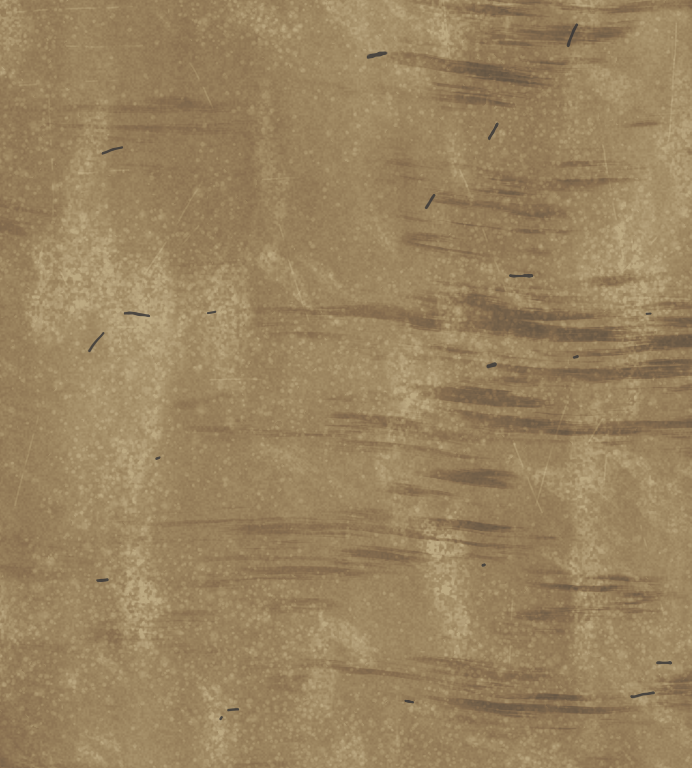
This texture is drawn by a Shadertoy shader. Its source:

```glsl
// Worn, tan painted board with pale scuffs, dark brushed streaks, flecks and scratches.

float hash(vec2 p) {
    vec3 q = fract(p.xyx * 0.1031);
    q += dot(q, q.yzx + 33.33);
    return fract((q.x + q.y) * q.z);
}

float noise(vec2 p) {
    vec2 cell = floor(p), f = fract(p);
    f *= f * (3.0 - 2.0 * f);
    float low = mix(hash(cell), hash(cell + vec2(1, 0)), f.x);
    float high = mix(hash(cell + vec2(0, 1)), hash(cell + 1.0), f.x);
    return mix(low, high, f.y);
}

float fbm(vec2 p) {
    float sum = 0.0, weight = 0.5;
    for (int i = 0; i < 5; i++) {
        sum += weight * noise(p);
        p = mat2(1.98, 0.16, -0.16, 1.98) * p + 17.3;
        weight *= 0.52;
    }
    return sum;
}

// Cellular dots of random size; share is the part of the cells that holds one.
float flecks(vec2 p, float share) {
    vec2 cell = floor(p);
    float cover = 0.0;
    for (int y = -1; y <= 1; y++)
        for (int x = -1; x <= 1; x++) {
            vec2 id = cell + vec2(x, y);
            vec2 center = id + vec2(hash(id + 3.1), hash(id + 57.7));
            float radius = 0.2 + 0.4 * hash(id + 91.3);
            float dotCover = 1.0 - smoothstep(radius * 0.4, radius + 0.2, length(p - center));
            cover = max(cover, dotCover * step(hash(id + 131.9), share));
        }
    return cover;
}

float segment(vec2 p, vec2 center, float angle, float halfLength) {
    vec2 dir = vec2(cos(angle), sin(angle));
    p -= center;
    return length(p - dir * clamp(dot(p, dir), -halfLength, halfLength));
}

vec3 paint(float tone) {
    vec3 color = mix(vec3(0.53, 0.43, 0.31), vec3(0.70, 0.62, 0.47), clamp(tone, 0.0, 1.25));
    color.b -= 0.05 * max(tone * (1.0 - tone), 0.0);
    return mix(color, vec3(0.23, 0.22, 0.21), clamp(-0.55 * tone, 0.0, 0.8));
}

void mainImage(out vec4 fragColor, in vec2 fragCoord) {
    vec2 p = fragCoord / iResolution.y;
    float pixel = 1.0 / iResolution.y;
    vec2 bend = vec2(fbm(p * 7.0), fbm(p * 7.0 + 40.0)) - 0.5;
    vec2 warped = p + 0.05 * bend;

    // Broad vertical bands and cloudy stains
    float tone = 0.38 + 0.10 * cos(18.2 * (p.x - 0.495 + 0.03 * bend.x));
    tone += 0.025 * sin(p.x * 67.0 + 1.0) + 0.02 * sin(p.x * 151.0);
    tone -= 0.16 * (1.0 - smoothstep(0.0, 0.12, p.x));
    tone += 0.75 * (fbm(warped * vec2(6.0, 4.0)) - 0.5);

    // Pale scuffs: steep drags and slanted rubs, broken up by grit
    float grit = smoothstep(0.3, 0.7, noise(p * 300.0) * 0.6 + noise(p * 130.0 + 8.0) * 0.4);
    float drag = smoothstep(0.5, 0.74, fbm(warped * vec2(17.0, 5.0) + 9.0));
    vec2 slant = mat2(0.82, 0.57, -0.57, 0.82) * warped;
    float rub = smoothstep(0.52, 0.72, fbm(slant * vec2(11.0, 38.0) + 70.0));
    rub *= smoothstep(0.46, 0.62, fbm(p * 5.0 + 31.0));
    float brushed = 0.55 + 0.9 * fbm(warped * vec2(95.0, 9.0));
    tone += drag * brushed * (0.14 + 0.42 * grit) + rub * (0.12 + 0.32 * grit);

    // Dark horizontal fibres, gathered in patches and denser to the right
    float rise = p.y + 0.05 * p.x + 0.008 * sin(p.x * 11.0) + 0.012 * bend.y;
    float fibre = smoothstep(0.42, 0.68, fbm(vec2(p.x * 8.0, rise * 125.0)));
    float patches = smoothstep(0.47, 0.72, fbm(vec2(p.x * 5.0, rise * 15.0) + 20.0));
    tone -= patches * (0.13 + 0.85 * fibre) * mix(0.35, 1.15, smoothstep(0.15, 0.85, p.x));

    // Fine grain and scattered flecks
    tone += 0.28 * (noise(p * 410.0) - 0.5) + 0.16 * (noise(p * 210.0 + 5.0) - 0.5);
    float dust = smoothstep(0.4, 0.68, fbm(p * 6.0 + 55.0));
    tone += 0.34 * flecks(p * 170.0, 0.04 + 0.3 * dust);
    tone += 0.30 * flecks(p * 85.0 + 11.0, 0.01 + 0.06 * dust);

    // Hairline pale scratches, some level and most steep
    for (int i = 0; i < 30; i++) {
        float id = float(i);
        vec2 center = vec2(0.9 * hash(vec2(id, 1.0)), hash(vec2(id, 2.0)));
        float level = step(hash(vec2(id, 3.0)), 0.3);
        float angle = mix(0.8 + 1.3 * hash(vec2(id, 4.0)), 0.12 * hash(vec2(id, 5.0)) - 0.04, level);
        float d = segment(p + 0.012 * bend, center, angle, 0.02 + 0.07 * hash(vec2(id, 6.0)));
        float broken = smoothstep(0.25, 0.6, noise(p * 75.0 + id));
        tone += 0.32 * broken * (1.0 - smoothstep(0.0003, 0.0006 + pixel, d));
    }
    vec3 color = paint(tone);

    // Small blue-black nicks
    for (int i = 0; i < 20; i++) {
        float id = float(i) + 60.0;
        vec2 center = vec2(0.9 * hash(vec2(id, 1.0)), hash(vec2(id, 2.0)));
        float angle = 0.25 * hash(vec2(id, 3.0)) + 0.9 * step(0.75, hash(vec2(id, 4.0)));
        float size = hash(vec2(id, 5.0));
        float d = segment(p + 0.03 * bend, center, angle, 0.001 + 0.016 * size * size);
        float width = 0.0005 + 0.0018 * hash(vec2(id, 6.0)) * noise(p * 190.0);
        float nick = 1.0 - smoothstep(width, width + 1.3 * pixel, d);
        color = mix(color, vec3(0.20, 0.20, 0.21), 0.8 * nick);
    }
    fragColor = vec4(color, 1.0);
}
```
